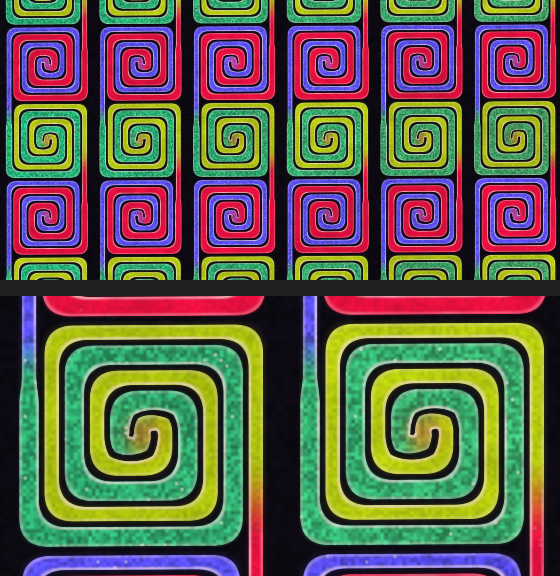
Top: the whole. Bottom: its middle third, enlarged.
Reproduce this pattern procedurally as a Shadertoy shader.

```glsl
// Columns of interlocking square spirals, alternately red/blue and green/yellow.
// Each spiral is two sets of rounded half-square rings, offset by one strand;
// the free outer lanes run on into the next tile and change colour on the way.

const float UNIT = 0.0270;               // strand spacing, in canvas heights
const vec2 CELL = vec2(0.3345, 0.2740);  // tile pitch
const float ROW_START = 0.0859;
const float TILT = 0.006;
const float NARROW = 0.32;               // half widths, in strand spacings
const float WIDE = 0.43;
const float OUTER = 5.0;                 // rings per half

const vec3 RED = vec3(0.88, 0.06, 0.24);
const vec3 BLUE = vec3(0.34, 0.30, 0.93);
const vec3 YELLOW = vec3(0.68, 0.76, 0.05);
const vec3 GREEN_LEFT = vec3(0.13, 0.68, 0.46);
const vec3 GREEN_RIGHT = vec3(0.25, 0.61, 0.37);
const vec3 ORANGE = vec3(0.82, 0.42, 0.15);
const vec3 DARK = vec3(0.045, 0.035, 0.065);
const vec3 SHINE = vec3(0.96, 0.86, 0.86);

float hash(vec2 p) {
    vec3 q = fract(vec3(p.xyx) * 0.1031);
    q += dot(q, q.yzx + 33.33);
    return fract((q.x + q.y) * q.z);
}

float valueNoise(vec2 p) {
    vec2 i = floor(p), f = fract(p);
    f = f * f * (3.0 - 2.0 * f);
    return mix(mix(hash(i), hash(i + vec2(1, 0)), f.x),
               mix(hash(i + vec2(0, 1)), hash(i + vec2(1, 1)), f.x), f.y);
}

// Square radius with rounded corners, sharpening toward the centre
float roundedSquare(vec2 p, float corner) {
    p = abs(p);
    float m = max(p.x, p.y);
    float k = max(min(corner, m), 1e-4);
    float h = max(k - abs(p.x - p.y), 0.0) / k;
    return m + h * h * k * 0.25;
}

// Returns signed ring offset, wide-strand amount, lane flag, presence
vec4 spiral(vec2 p) {
    float side = p.y > 0.0 ? 1.0 : -1.0;
    vec2 q = p + vec2(0.5 * side, 0.0);
    float along = side * q.x;
    float lane = step(OUTER, along);
    float r = lane > 0.5 ? along : roundedSquare(q, 1.3);
    float ring = floor(r);
    float wide = mod(ring + (side < 0.0 ? 1.0 : 0.0), 2.0);
    // The two strands merge on the innermost ring
    float blend = ring < 0.5 ? 0.5 * smoothstep(-0.4, 0.5, along) : 0.0;
    wide = mix(wide, 1.0 - wide, blend);
    float present = step(r, OUTER + lane);
    return vec4(r - ring - 0.5, wide, lane, present);
}

vec3 strandColor(float wide, float lane, bool greenTile, float y, float x) {
    if (!greenTile) return mix(BLUE, RED, wide);
    vec3 green = mix(GREEN_LEFT, GREEN_RIGHT, x);
    vec3 narrowColor = mix(YELLOW, RED, lane * (1.0 - smoothstep(-5.0, -1.0, y)));
    vec3 wideColor = mix(green, BLUE, lane * smoothstep(2.2, 4.8, y));
    return mix(narrowColor, wideColor, wide);
}

// Fine grain, soft blotches and a few bright specks
vec3 wear(vec3 color, vec2 uv, float strength) {
    float grain = valueNoise(uv * 230.0) - 0.5;
    float blotch = valueNoise(uv * 28.0) - 0.5;
    color *= 1.0 + strength * grain + 0.12 * blotch;
    vec2 dots = uv * 150.0;
    float speck = step(0.985, hash(floor(dots) + 71.0));
    speck *= 1.0 - smoothstep(0.15, 0.5, length(fract(dots) - 0.5));
    return mix(color, SHINE, speck * strength);
}

void mainImage(out vec4 fragColor, in vec2 fragCoord) {
    vec2 uv = fragCoord / iResolution.y;
    float across = fragCoord.x / iResolution.x;

    // Tile coordinates, in strand spacings from the tile centre
    vec2 grid = (uv - vec2(0.0, ROW_START + TILT * uv.x)) / CELL;
    vec2 id = floor(grid);
    vec2 p = (fract(grid) - 0.5) * CELL / UNIT;
    bool greenTile = mod(id.y, 2.0) > 0.5;
    vec2 mirrored = greenTile ? vec2(-p.x, p.y) : p;

    // Strand profile; wide lanes taper above the tile centre
    vec4 s = spiral(mirrored);
    float taper = s.z * s.y * smoothstep(1.4, 2.6, p.y);
    float depth = mix(NARROW, WIDE, s.y * (1.0 - taper)) - abs(s.x);
    float pixel = 1.0 / (iResolution.y * UNIT);
    float cover = s.w * smoothstep(-0.5 * pixel, 0.5 * pixel, depth);

    // Strand colour, grain and shiny rim
    vec3 color = strandColor(s.y, s.z, greenTile, p.y, across);
    float core = exp(-dot(p, p) * 1.4);
    color = mix(color, greenTile ? ORANGE : vec3(0.72, 0.30, 0.60), 0.6 * core);
    float rough = greenTile ? mix(0.15, 0.55, s.y) : mix(0.40, 0.12, s.y);
    color = wear(color, uv, rough) * (0.96 + 0.08 * hash(id + 9.0));
    float rim = exp(-pow((depth - 0.06) / 0.07, 2.0));
    rim *= (s.x < 0.0 ? 0.62 : 0.32) * (0.7 + 0.6 * valueNoise(uv * 45.0));
    color = mix(color, SHINE, rim);

    // Dark ground with a faint coloured halo
    float halo = s.w * exp(-8.0 * max(-depth, 0.0));
    vec3 ground = DARK * (0.8 + 0.5 * valueNoise(uv * 120.0)) + 0.12 * halo * color;
    fragColor = vec4(clamp(mix(ground, color, cover), 0.0, 1.0), 1.0);
}
```
